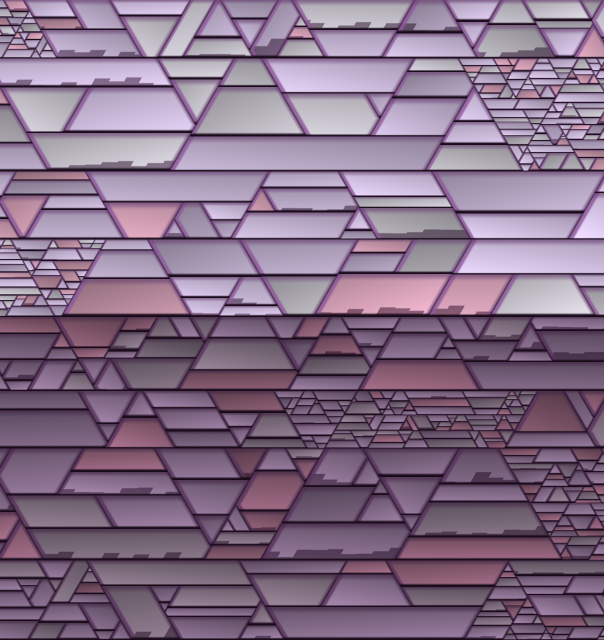
This background is drawn by a WebGL 1 fragment shader. Its source:

```glsl
precision highp float;
// Faceted lavender, grey and pink panels in horizontal strips and slanted shards.
// Each sample walks a random binary subdivision whose cuts run along three
// directions 60 degrees apart; the final convex cell is shaded with bevels.
uniform vec2 u_resolution;

const int MAX_CUTS = 15;
const float HORIZON = 0.505;

// Bounds along three unit axes whose coordinates always sum to zero.
struct Cell { vec3 lo; vec3 hi; vec2 seed; };

vec2 hash2(vec2 p) {
  vec3 q = fract(p.xyx * vec3(0.1031, 0.1030, 0.0973));
  q += dot(q, q.yzx + 33.33);
  return fract((q.xx + q.yz) * q.zy);
}

vec2 cellHash(vec2 seed, float salt) {
  return hash2(seed * 317.0 + salt * 13.7);
}

float minPart(vec3 v) { return min(v.x, min(v.y, v.z)); }

vec3 triAxes(vec2 p) {
  return vec3(p.y, dot(p, vec2(0.866, -0.5)), dot(p, vec2(-0.866, -0.5)));
}

// Shrinks every bound until it touches the cell.
Cell tighten(Cell c) {
  vec3 lo = max(c.lo, -c.hi.yzx - c.hi.zxy);
  vec3 hi = min(c.hi, -c.lo.yzx - c.lo.zxy);
  return Cell(lo, hi, c.seed);
}

// Cuts across the given axis and keeps the side that holds u.
Cell cutCell(Cell c, vec3 u, vec3 axis, float t) {
  float level = dot(mix(c.lo, c.hi, t), axis);
  float side = step(level, dot(u, axis));
  c.lo = mix(c.lo, vec3(level), axis * side);
  c.hi = mix(c.hi, vec3(level), axis * (1.0 - side));
  c.seed = cellHash(c.seed, 1.0 + side);
  return tighten(c);
}

// Favours long extents, with extra weight for horizontal cuts.
vec3 pickAxis(vec3 extent, vec2 r, float r2) {
  vec3 score = extent * mix(vec3(0.25), vec3(1.0), vec3(r, r2)) * vec3(2.4, 1.0, 1.0);
  if (score.x > max(score.y, score.z)) return vec3(1.0, 0.0, 0.0);
  return score.y > score.z ? vec3(0.0, 1.0, 0.0) : vec3(0.0, 0.0, 1.0);
}

Cell findCell(vec3 u) {
  Cell c = tighten(Cell(vec3(0.0, -0.9, -1.6), vec3(1.0, 1.15, 0.4), vec2(0.37, 0.71)));
  float limit = 0.05;
  for (int i = 0; i < MAX_CUTS; i++) {
    vec2 r = cellHash(c.seed, 5.0);
    vec2 s = cellHash(c.seed, 9.0);
    vec3 extent = c.hi - c.lo;
    if (i == 5) limit = r.x < 0.24 ? 0.018 : mix(0.035, 0.075, r.y);
    if (i > 5 && minPart(extent) < limit * mix(0.6, 1.4, s.x)) break;
    vec3 axis = i < 3 ? vec3(1.0, 0.0, 0.0) : pickAxis(extent, r, s.y);
    float t = i == 0 ? HORIZON : mix(0.25, 0.75, cellHash(c.seed, 12.0).x);
    c = cutCell(c, u, axis, t);
  }
  return c;
}

vec3 panelColor(float pick) {
  if (pick < 0.58) return vec3(0.80, 0.735, 0.86);
  return pick < 0.81 ? vec3(0.77, 0.755, 0.79) : vec3(0.82, 0.62, 0.70);
}

vec3 shade(vec2 p) {
  vec3 u = triAxes(p);
  Cell c = findCell(u);
  vec3 extent = c.hi - c.lo;
  vec3 below = u - c.lo;
  vec3 above = c.hi - u;
  vec3 q = below / max(extent, vec3(0.001));
  float size = minPart(extent);
  float dim = step(c.lo.x + 0.5 * extent.x, HORIZON);
  vec2 r = cellHash(c.seed, 21.0);
  vec2 s = cellHash(c.seed, 27.0);

  // Face: panel tone, light from below and a slanted sheen
  vec3 col = panelColor(r.x) * mix(vec3(1.0), vec3(0.72, 0.64, 0.70), dim);
  col *= mix(0.76, 1.06, sqrt(r.y));
  col *= mix(1.05, mix(0.86, 0.74, dim), q.x);
  col *= 1.0 + 0.22 * (s.x - 0.5) * (q.y - q.z);

  // Ragged slanted shadow standing on the lower edge of some panels
  float column = floor((u.y - c.lo.y) * 48.0);
  float ledge = 0.35 * extent.x * cellHash(c.seed, 40.0 + column).x;
  float ragged = step(0.78, s.y) * (1.0 - smoothstep(ledge - 0.001, ledge + 0.001, below.x));
  col *= mix(vec3(1.0), vec3(0.60, 0.53, 0.60), ragged);

  // Purple bevels along the slanted sides
  float bevel = min(0.009, 0.17 * size);
  vec3 rim = mix(vec3(0.56, 0.35, 0.61), vec3(0.35, 0.20, 0.37), dim);
  float nearLeft = min(below.y, above.z);
  float nearRight = min(above.y, below.z);
  col = mix(col, rim, 0.85 * (1.0 - smoothstep(0.5 * bevel, bevel, nearLeft)));
  col = mix(col, rim * 0.8, 0.7 * (1.0 - smoothstep(0.1 * bevel, 0.8 * bevel, nearRight)));
  float seam = min(nearLeft, nearRight);
  col *= mix(0.55, 1.0, smoothstep(0.0, 0.0022, seam));

  // Soft shade under the upper edge, near-black slit at the lower edge
  col = mix(col, rim * 0.75, 0.65 * (1.0 - smoothstep(0.0, 1.3 * bevel, above.x)));
  float slit = min(mix(0.002, 0.0045, s.x), 0.12 * size);
  vec3 dark = vec3(0.10, 0.045, 0.105);
  return mix(dark, col, smoothstep(0.5 * slit, 1.6 * slit, below.x));
}

void main() {
  // Four samples per pixel smooth the cell borders
  vec3 sum = vec3(0.0);
  for (int i = 0; i < 4; i++) {
    float k = float(i);
    vec2 offset = vec2(mod(k, 2.0), floor(k * 0.5)) * 0.5 - 0.25;
    sum += shade((gl_FragCoord.xy + offset) / u_resolution.y);
  }
  gl_FragColor = vec4(sum * 0.25, 1.0);
}
```
